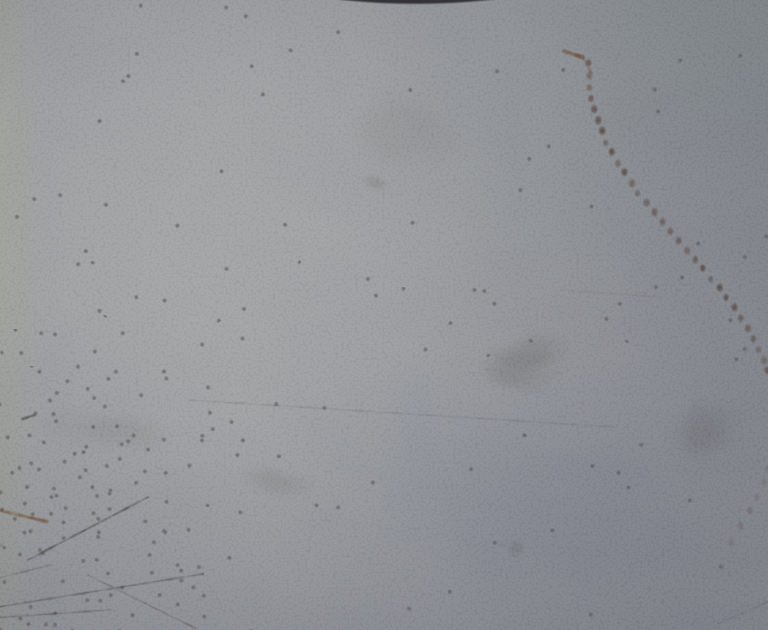
This texture is drawn by a Shadertoy shader. Its source:

```glsl
// Worn grey painted metal: a broad light falloff with sine-layered clouding and
// cellular grain, marked by soft stains, a chain of rusty dots, fine scratches
// and a scatter of small specks towards the lower left corner.

vec2 hash2(vec2 p) {
    vec3 q = fract(p.xyx * vec3(0.1031, 0.1030, 0.0973));
    q += dot(q, q.yzx + 33.33);
    return fract((q.xx + q.yz) * q.zy);
}

// Cellular noise: x = distance to the nearest point, y = random value of its cell
vec2 cellular(vec2 p) {
    vec2 cell = floor(p), nearest = vec2(9.0, 0.0);
    for (int j = -1; j <= 1; j++)
    for (int i = -1; i <= 1; i++) {
        vec2 id = cell + vec2(i, j), h = hash2(id);
        float d = length(id + h - p);
        if (d < nearest.x) nearest = vec2(d, fract(h.x * 7.3 + h.y * 13.7));
    }
    return nearest;
}

// Warped, layered sines, about -1 to 1
float clouds(vec2 p) {
    float sum = 0.0, amp = 0.55;
    for (int i = 0; i < 6; i++) {
        p = mat2(0.8, 0.6, -0.6, 0.8) * p * 1.75 + 1.3;
        p += 0.7 * sin(p.yx * 0.9 + float(i));
        sum += amp * sin(p.x) * cos(p.y);
        amp *= 0.66;
    }
    return sum;
}

// Soft elliptical stain with a mottled rim
float stain(vec2 p, vec2 center, vec2 radius, float angle, float mottle) {
    p -= center;
    float c = cos(angle), s = sin(angle);
    p = vec2(c * p.x + s * p.y, c * p.y - s * p.x) / radius;
    return 1.0 - smoothstep(0.2, 1.2, length(p) + 0.45 * mottle);
}

// Tapered stroke from a to b, worn unevenly along its length
float scratch(vec2 p, vec2 a, vec2 b, float halfWidth) {
    vec2 ab = b - a;
    float t = clamp(dot(p - a, ab) / dot(ab, ab), 0.0, 1.0);
    float along = t * length(ab);
    float d = length(p - a - ab * t) + 0.0004 * sin(along * 130.0);
    float wear = 0.68 + 0.2 * sin(along * 95.0 + a.y * 40.0) + 0.12 * sin(along * 330.0);
    float soft = 0.0008 + 0.7 / iResolution.y;
    return wear * (1.0 - smoothstep(halfWidth - soft, halfWidth + soft, d));
}

vec2 bezier(vec2 a, vec2 b, vec2 c, vec2 d, float t) {
    float u = 1.0 - t;
    return u * u * u * a + 3.0 * u * u * t * b + 3.0 * u * t * t * c + t * t * t * d;
}

void mainImage(out vec4 fragColor, in vec2 fragCoord) {
    vec2 p = fragCoord / iResolution.y;
    float px = 1.0 / iResolution.y;
    float broad = clouds(p * 1.6), mottle = clouds(p * 9.0 + 4.0);

    // Light falloff and tint
    float falloff = length((p - vec2(0.33, 0.62)) * vec2(1.0, 1.05));
    float shade = 0.86 * smoothstep(0.1, 1.05, falloff) + 0.07 * broad + 0.035 * mottle;
    vec3 col = mix(vec3(0.63, 0.638, 0.646), vec3(0.48, 0.49, 0.525), shade);
    col += vec3(-0.004, 0.006, -0.006) * smoothstep(0.5, 1.0, p.y) * smoothstep(0.6, 1.2, p.x);
    col += vec3(0.012, 0.012, -0.014) * (1.0 - smoothstep(0.0, 0.08, p.x));

    // Stains: large bluish wash, then brownish smudges
    col -= vec3(0.022, 0.020, 0.008) * stain(p, vec2(0.82, 0.22), vec2(0.30, 0.16), -0.2, mottle);
    float smudge = stain(p, vec2(0.825, 0.43), vec2(0.085, 0.05), 0.5, mottle);
    smudge += 0.7 * stain(p, vec2(1.12, 0.31), vec2(0.07, 0.05), 0.6, mottle);
    smudge += 0.4 * stain(p, vec2(0.65, 0.79), vec2(0.09, 0.07), 0.2, mottle);
    smudge += 0.8 * stain(p, vec2(0.595, 0.71), vec2(0.025, 0.015), -0.2, mottle);
    smudge += 0.5 * stain(p, vec2(0.18, 0.32), vec2(0.10, 0.035), -0.1, mottle);
    smudge += 0.6 * stain(p, vec2(0.44, 0.235), vec2(0.06, 0.025), -0.2, mottle);
    smudge += 0.6 * stain(p, vec2(0.82, 0.13), vec2(0.014, 0.014), 0.0, mottle);
    col -= vec3(0.058, 0.060, 0.068) * smudge;

    // Specks, densest at the lower left
    vec2 speck = cellular(p * 46.0);
    float density = 0.03 + 0.4 * (1.0 - smoothstep(0.1, 0.55, length(p - vec2(0.03, 0.16))));
    float dot0 = 1.0 - smoothstep(0.04, 0.16 + 46.0 * px, speck.x);
    col = mix(col, vec3(0.34, 0.33, 0.33), 0.6 * dot0 * step(speck.y, density));

    // Scratches: dark ones in the corner, faint long ones across the middle
    float dark = scratch(p, vec2(0.044, 0.111), vec2(0.235, 0.211), 0.0016);
    dark = max(dark, 0.8 * scratch(p, vec2(0.0, 0.037), vec2(0.322, 0.089), 0.0014));
    dark = max(dark, 0.7 * scratch(p, vec2(0.0, 0.020), vec2(0.175, 0.032), 0.0013));
    dark = max(dark, 0.6 * scratch(p, vec2(0.14, 0.087), vec2(0.31, 0.003), 0.0012));
    dark = max(dark, 0.6 * scratch(p, vec2(0.0, 0.083), vec2(0.08, 0.103), 0.0012));
    dark = max(dark, 0.9 * scratch(p, vec2(0.036, 0.335), vec2(0.054, 0.341), 0.0024));
    dark = max(dark, 0.3 * scratch(p, vec2(0.30, 0.365), vec2(0.98, 0.322), 0.0011));
    dark = max(dark, 0.3 * scratch(p, vec2(1.14, 0.01), vec2(1.23, 0.05), 0.0014));
    col = mix(col, vec3(0.30, 0.28, 0.28), 0.75 * dark);
    col = mix(col, vec3(0.50, 0.43, 0.42), 0.4 * scratch(p, vec2(0.89, 0.54), vec2(1.05, 0.528), 0.0012));

    // Chain of rusty dots, fading towards its lower end
    for (int i = 0; i < 44; i++) {
        float t = float(i) / 43.0;
        vec2 h = hash2(vec2(i, 7)), center = bezier(vec2(0.935, 0.90), vec2(0.92, 0.62), vec2(1.41, 0.5), vec2(1.16, 0.14), t);
        float d = length((p - center - 0.003 * (h - 0.5)) * vec2(1.0, 0.8));
        float spot = 1.0 - smoothstep(0.0015, 0.0045 + 0.002 * h.x + px, d);
        col = mix(col, vec3(0.36, 0.30, 0.27), spot * (0.45 + 0.4 * h.y) * (1.0 - 0.6 * smoothstep(0.65, 0.9, t)));
    }

    // Rust streaks
    float rust = scratch(p, vec2(0.895, 0.919), vec2(0.925, 0.909), 0.0032);
    rust = max(rust, 0.5 * scratch(p, vec2(0.925, 0.909), vec2(0.938, 0.885), 0.0025));
    rust = max(rust, 0.9 * scratch(p, vec2(-0.01, 0.192), vec2(0.075, 0.172), 0.0026));
    col = mix(col, vec3(0.43, 0.31, 0.20), 0.85 * rust);

    // Fine grain, then the dark rim at the top edge
    col += 0.05 * (0.45 - cellular(p * 230.0).x);
    float rim = length(p - vec2(0.66, 2.094)) - 1.1;
    col = mix(col, vec3(0.20, 0.20, 0.22), 1.0 - smoothstep(-0.001 - px, 0.001 + px, rim));
    fragColor = vec4(col, 1.0);
}
```
